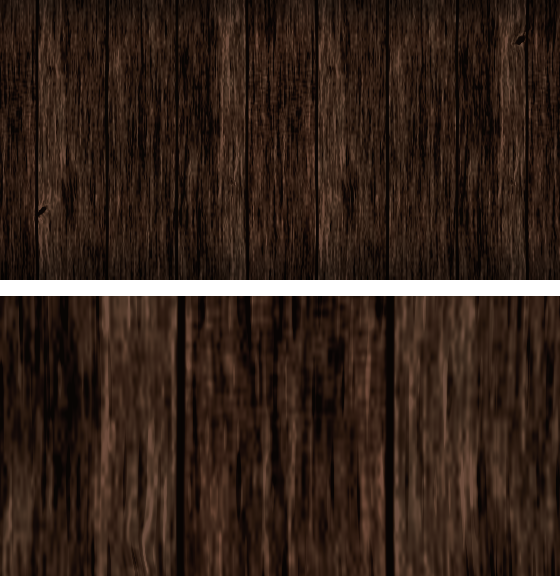
Top: the whole. Bottom: its middle third, enlarged.
This texture is drawn by a WebGL 2 fragment shader. Its source:

```glsl
#version 300 es
precision highp float;
uniform vec2 u_resolution;
out vec4 fragColor;

#define PLANKS 4.0        // planks per canvas height
#define OFFSET 0.53       // first seam, in planks
#define SEAM 0.018        // half width of a seam, in planks
#define LEVEL 1.66        // mean tone on the palette
#define GRAIN 1.0         // grain contrast
#define WANDER 0.008      // sideways drift of the fibres

float hash(vec2 p) {
  vec3 a = fract(vec3(p.xyx) * 0.1031);
  a += dot(a, a.yzx + 33.33);
  return fract((a.x + a.y) * a.z);
}

float noise(vec2 p) {
  vec2 i = floor(p), f = fract(p);
  f = f * f * (3.0 - 2.0 * f);
  return mix(mix(hash(i), hash(i + vec2(1, 0)), f.x),
             mix(hash(i + vec2(0, 1)), hash(i + 1.0), f.x), f.y);
}

// Noise centred on zero, stretched by a frequency per axis
float streak(vec2 p, float across, float along) {
  return noise(p * vec2(across, along)) - 0.5;
}

// Brown ramp from seam black to worn highlights
vec3 woodTone(float level) {
  vec3 tones[7] = vec3[7](
    vec3(0.03, 0.018, 0.013), vec3(0.08, 0.04, 0.03), vec3(0.15, 0.09, 0.05),
    vec3(0.20, 0.13, 0.09), vec3(0.25, 0.18, 0.13), vec3(0.33, 0.24, 0.18),
    vec3(0.42, 0.31, 0.25));
  vec3 tone = tones[0];
  for (int i = 1; i < 7; i++)
    tone = mix(tone, tones[i], clamp(level + 2.0 - float(i), 0.0, 1.0));
  return tone;
}

// Broad light and dark bands across each of the four plank kinds
float plankProfile(float kind, float x, float y) {
  float edge = x + 0.08 * (noise(vec2(y * 4.0, kind * 5.0)) - 0.5);
  if (kind < 0.5) return mix(1.15, -0.35, smoothstep(0.34, 0.46, edge));
  if (kind < 1.5) return 0.1 - 0.75 * exp(-pow((edge - 0.42) * 4.5, 2.0)) * (1.2 - y);
  if (kind < 2.5) return mix(-0.45, 1.0, smoothstep(0.5, 0.68, edge));
  return 0.05 - 0.4 * smoothstep(0.25, 0.7, y) * exp(-pow((edge - 0.35) * 4.0, 2.0));
}

// Fibres from broad to hair-fine, with speckle, dark pores and pale scratches
float woodGrain(vec2 p) {
  float g = 1.3 * streak(p, 14.0, 4.0) + 1.3 * streak(p + 3.1, 50.0, 5.0);
  g += 2.5 * streak(p + 7.7, 128.0, 8.0) + 2.6 * streak(p + 1.9, 235.0, 20.0);
  g += 2.2 * streak(p + 5.3, 250.0, 75.0);
  g -= 1.7 * smoothstep(0.7, 0.84, noise(p * vec2(165.0, 9.0) + 41.0));
  return g + 1.3 * smoothstep(0.74, 0.88, noise(p * vec2(190.0, 14.0) + 83.0));
}

// Distance to a tilted oval knot, 1 at its rim
float knotDistance(vec2 p, vec2 centre, float slope) {
  vec2 d = p - centre;
  d.y -= slope * d.x;
  return length(d / vec2(0.018, 0.014));
}

void main() {
  vec2 uv = gl_FragCoord.xy / u_resolution.y;
  float aspect = u_resolution.x / u_resolution.y;

  // Plank layout: four kinds, repeated
  float across = uv.x * PLANKS - OFFSET;
  across += 0.018 * (noise(vec2(uv.y * 5.0, floor(across + 0.5) * 9.0)) - 0.5);
  float index = floor(across), x = fract(across);
  float kind = mod(index, 4.0);
  vec2 p = vec2(x / PLANKS + kind * 7.3, uv.y);

  // Faint swirl where fibres flow round a buried knot
  vec2 swirlCentre = kind < 0.5 ? vec2(0.2, 0.755) : vec2(0.79, 0.35);
  vec2 swirl = vec2((x - swirlCentre.x) / PLANKS, uv.y - swirlCentre.y);
  vec2 spread = swirl / vec2(0.022, 0.04);
  float buried = (1.0 - mod(kind, 2.0)) * exp(-dot(spread, spread));

  // Two open knots
  float knot = min(knotDistance(uv, vec2(0.149, 0.245), 0.6),
                   knotDistance(uv, vec2(1.859, 0.857), 0.5));
  knot += 0.7 * streak(uv, 90.0, 90.0);
  float halo = exp(-0.25 * knot * knot);

  p.x += WANDER * streak(p, 9.0, 4.0);
  p.x += buried * (0.25 * swirl.x + 0.25 * swirl.y) + 0.012 * halo;

  float level = LEVEL + plankProfile(kind, x, uv.y) + GRAIN * woodGrain(p);
  level += 0.3 * (hash(vec2(index, 4.0)) - 0.5);
  level -= 1.2 * buried * smoothstep(0.45, 0.75, noise(p * vec2(70.0, 45.0)));

  // Crosswise saw marks on the reddish plank
  float sawn = step(2.5, kind) * smoothstep(0.35, 0.6, uv.y) * smoothstep(0.92, 0.7, uv.y);
  level += 1.5 * sawn * streak(p, 75.0, 130.0);

  // Hairline splits inside the two-toned planks
  float split = (1.0 - mod(kind, 2.0)) * smoothstep(0.014, 0.003,
      abs(x - (kind < 0.5 ? 0.42 : 0.57) - 0.03 * streak(vec2(uv.y, kind), 4.0, 1.0)));
  level -= 1.5 * split * noise(vec2(uv.y * 7.0, kind));

  // Knots: worn rim round a dark core
  level += 0.9 * exp(-pow((knot - 1.4) * 2.5, 2.0));
  level = mix(level, -0.7, smoothstep(1.15, 0.65, knot));

  // Seams: black gap, soft shade, chipped pale edge
  float gap = min(x, 1.0 - x);
  float chipped = smoothstep(0.5, 0.8, noise(vec2(uv.y * 30.0, floor(across + 0.5) * 3.0)));
  level -= 0.6 * exp(-gap * 25.0);
  level += 1.5 * chipped * exp(-pow((gap - 0.036) * 85.0, 2.0));
  level = mix(level, -1.0, smoothstep(SEAM + 0.009, SEAM - 0.006, gap));

  // Darkened borders
  float border = smoothstep(0.0, 0.2, uv.y) * smoothstep(0.0, 0.14, 1.0 - uv.y);
  float side = smoothstep(0.0, 0.25, min(uv.x, aspect - uv.x));
  vec3 colour = woodTone(level);
  float redness = 0.35 * step(2.5, kind) + 0.65 * noise(p * vec2(35.0, 7.0) + 17.0);
  colour *= mix(vec3(1.0), vec3(1.07, 0.96, 0.93), redness);
  colour *= mix(0.65, 1.0, border) * mix(0.88, 1.0, side);
  fragColor = vec4(colour, 1.0);
}
```
